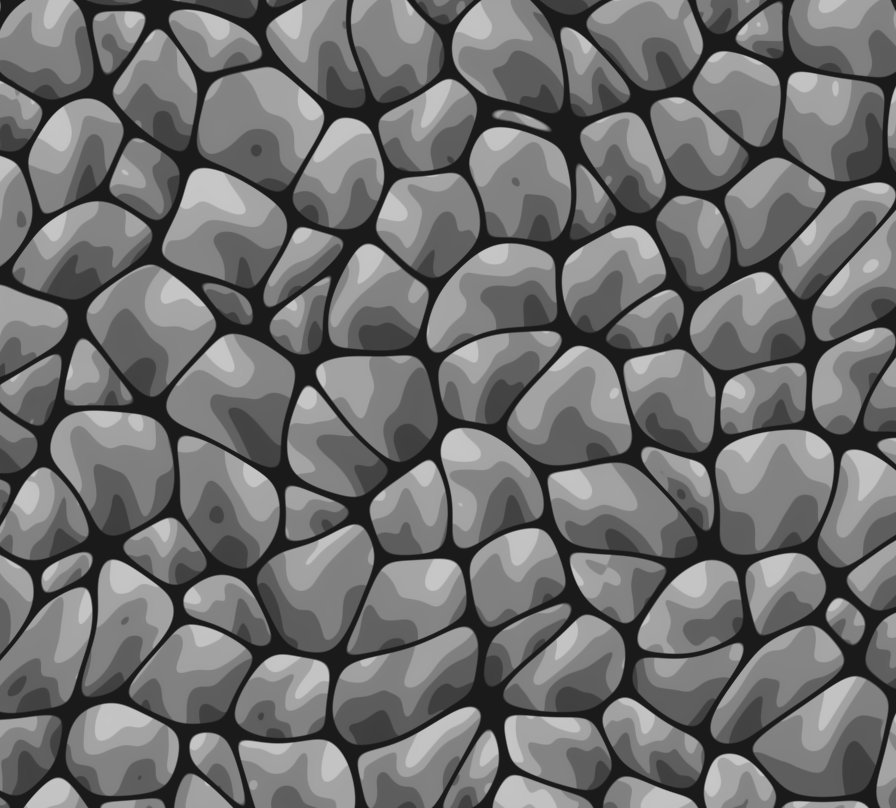
Write a Shadertoy shader that draws this texture.

```glsl
// Dry stone wall in flat cartoon greys: rounded stones over dark joints.
// Stones are the cells of a weighted Voronoi diagram; each one is shaded by
// a soft slope plus layered sines, cut into five tones with wavy edges.

#define ROWS 9.0          // stones per canvas height
#define JITTER 0.86       // scatter of the stone centres
#define SIZE_SPREAD 0.42  // difference between small and large stones
#define BEND 0.17         // waviness of the stone outlines
#define JOINT 0.027       // half width of the dark joints
#define ROUNDING 14.0     // lower values give rounder corners
#define FINGERS 0.27      // length of the wavy tongues between tones
#define MID_CUT 0.23      // slope where the middle tone ends
#define END_CUT 0.62      // slope where the extreme tones begin

vec3 hash3(vec2 cell) {
    vec3 v = fract(cell.xyx * vec3(0.1031, 0.1030, 0.0973));
    v += dot(v, v.yxz + 33.33);
    return fract((v.xxy + v.yzz) * v.zyx);
}

// Centre of a stone (xy) and its weight (z)
vec3 stoneAt(vec2 cell) {
    vec3 h = hash3(cell + 57.0);
    return vec3(cell + 0.5 + JITTER * (h.xy - 0.5), SIZE_SPREAD * h.z);
}

float power(vec2 p, vec3 stone) {
    vec2 r = p - stone.xy;
    return dot(r, r) - stone.z;
}

// Cell of the stone that owns point p
vec2 ownerCell(vec2 p) {
    vec2 base = floor(p), best = base;
    float nearest = 1e3;
    for (int y = -2; y <= 2; y++)
    for (int x = -2; x <= 2; x++) {
        vec2 cell = base + vec2(x, y);
        float d = power(p, stoneAt(cell));
        if (d < nearest) { nearest = d; best = cell; }
    }
    return best;
}

// Outward pillow normal (xy) and rounded distance to the outline (z)
vec3 pillow(vec2 p, vec2 cell) {
    vec3 own = stoneAt(cell), sum = vec3(0.0);
    float ownPower = power(p, own);
    for (int y = -2; y <= 2; y++)
    for (int x = -2; x <= 2; x++) {
        if (x == 0 && y == 0) continue;
        vec3 other = stoneAt(cell + vec2(x, y));
        vec2 across = other.xy - own.xy;
        float span = length(across);
        float d = (power(p, other) - ownPower) / (2.0 * span);
        sum += exp(-ROUNDING * d) * vec3(across / span, 1.0);
    }
    sum = max(abs(sum), 1e-12) * sign(sum);
    return vec3(sum.xy / sum.z, -log(sum.z) / ROUNDING);
}

// Tongues that run along the light direction (q.y)
float tongues(vec2 q, vec3 seed) {
    vec3 phase = 6.283 * seed;
    float broad = sin(4.2 * q.x + 1.3 * sin(2.6 * q.y + phase.x) + phase.y);
    float fine = sin(8.3 * q.x - 2.2 * q.y + sin(3.7 * q.y + phase.y) + phase.z);
    return broad + 0.45 * fine;
}

float toneStep(float cut, float slope, float blur) {
    return smoothstep(cut - blur, cut + blur, slope);
}

void mainImage(out vec4 fragColor, in vec2 fragCoord) {
    vec2 p = fragCoord / iResolution.y * ROWS;
    float pixel = ROWS / iResolution.y;

    // Bend the plane so outlines curve and stones stretch
    p += BEND * sin(1.5 * p.yx + vec2(0.6, 2.4));
    p += 0.25 * BEND * sin(4.1 * p.yx + vec2(3.1, 1.2));

    vec2 cell = ownerCell(p);
    vec3 stone = stoneAt(cell);
    vec3 seed = hash3(cell + 191.0);
    vec3 shape = pillow(p, cell);

    // Light comes from above, slightly turned for each stone
    float angle = 1.8 + 1.3 * (seed.x - 0.5);
    vec2 light = vec2(cos(angle), sin(angle));
    vec2 q = (p - stone.xy) / (0.36 + stone.z);
    q = vec2(dot(q, vec2(light.y, -light.x)), dot(q, light));
    float slope = 0.45 * q.y + 0.25 * dot(shape.xy, light);
    slope += FINGERS * tongues(q, seed) + 0.16 * (seed.z - 0.5);

    // Cut the slope into five greys
    float blur = clamp(0.8 * fwidth(slope), 0.004, 0.12);
    float grey = 0.27;
    grey = mix(grey, 0.38, toneStep(-END_CUT, slope, blur));
    grey = mix(grey, 0.51, toneStep(-MID_CUT, slope, blur));
    grey = mix(grey, 0.63, toneStep(MID_CUT, slope, blur));
    grey = mix(grey, 0.75, toneStep(END_CUT, slope, blur));
    grey += 0.02 * clamp(slope, -1.0, 1.0) + 0.02 * (seed.y - 0.5);

    // Dark joints between the stones
    float inside = smoothstep(-pixel, pixel, shape.z - JOINT);
    fragColor = vec4(vec3(mix(0.10, grey, inside)), 1.0);
}
```
